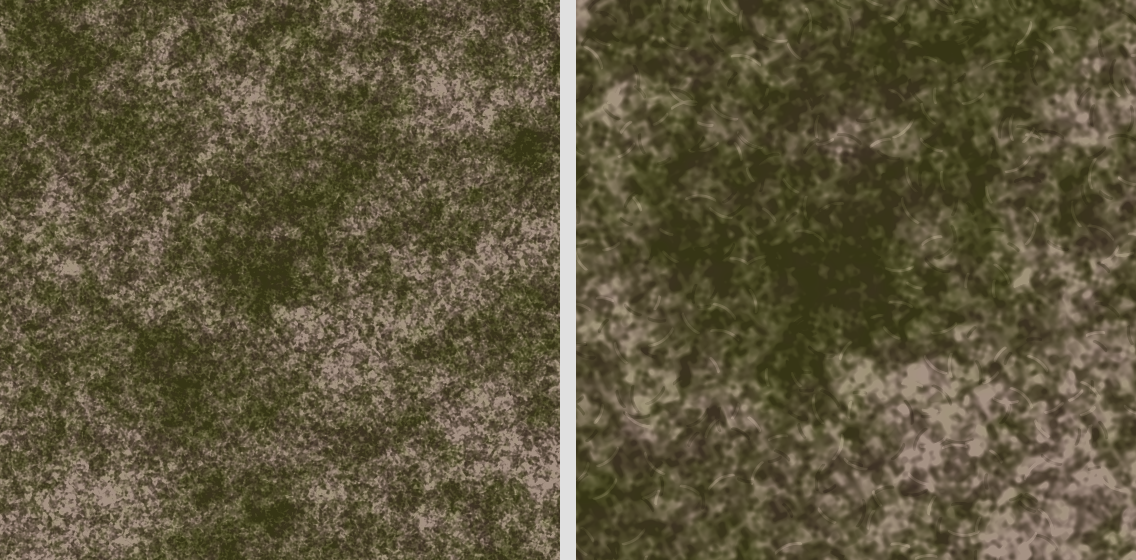
Left: the whole. Right: its middle third, enlarged.
A WebGL 2 fragment shader for this texture:

```glsl
#version 300 es
precision highp float;
// Mossy, weathered ground: tilted dark and pale patches broken into clumps,
// crisp small flecks, fine grain and short dry strands. Layered unit-variance
// noise gives one tone value, which a colour ramp turns into moss or dry earth.
uniform vec2 u_resolution;
out vec4 fragColor;

const float NOISE_DEVIATION = 0.2145;

uint scramble(uint n) {
  n = (n ^ (n >> 16)) * 0x7feb352du;
  n = (n ^ (n >> 15)) * 0x846ca68bu;
  return n ^ (n >> 16);
}

float hash(vec2 cell, float seed) {
  ivec2 c = ivec2(cell);
  uint n = scramble(uint(c.x) + scramble(uint(c.y) + scramble(uint(seed))));
  return float(n >> 8) / 16777216.0;
}

// Value noise scaled to zero mean and about unit deviation.
float noise(vec2 p, float seed) {
  vec2 cell = floor(p);
  vec2 f = fract(p);
  f = f * f * (3.0 - 2.0 * f);
  float low = mix(hash(cell, seed), hash(cell + vec2(1, 0), seed), f.x);
  float high = mix(hash(cell + vec2(0, 1), seed), hash(cell + vec2(1, 1), seed), f.x);
  return (mix(low, high, f.y) - 0.5) / NOISE_DEVIATION;
}

mat2 rotation(float angle) {
  float c = cos(angle), s = sin(angle);
  return mat2(c, -s, s, c);
}

// Octaves of rotated noise, kept at unit deviation.
float layered(vec2 p, int octaves, float gain, float seed) {
  float sum = 0.0, power = 0.0, weight = 1.0;
  for (int i = 0; i < octaves; i++) {
    sum += weight * noise(p, seed + float(i));
    power += weight * weight;
    weight *= gain;
    p = rotation(0.6) * p * 2.03 + 7.3;
  }
  return sum / sqrt(power);
}

// Short thin strands, at most one per grid cell, in random directions.
float strands(vec2 uv, float density, float share, float halfWidth, float seed) {
  vec2 p = uv * density;
  vec2 home = floor(p);
  float pixel = density / min(u_resolution.x, u_resolution.y);
  float cover = 0.0;
  for (int y = -1; y <= 1; y++) {
    for (int x = -1; x <= 1; x++) {
      vec2 cell = home + vec2(x, y);
      vec2 centre = cell + vec2(hash(cell, seed), hash(cell, seed + 1.0));
      vec2 q = rotation(6.2832 * hash(cell, seed + 2.0)) * (p - centre);
      float reach = mix(0.2, 0.5, hash(cell, seed + 3.0));
      q.y += 0.5 * q.x * q.x;
      float d = length(vec2(max(abs(q.x) - reach, 0.0), q.y)) - halfWidth * density;
      float present = step(hash(cell, seed + 4.0), share);
      cover = max(cover, present * (1.0 - smoothstep(-0.5 * pixel, 0.7 * pixel, d)));
    }
  }
  return cover;
}

// Shadowed moss through olive and tan to dry, pale earth.
vec3 groundColor(float tone) {
  vec3 c = mix(vec3(0.23, 0.20, 0.12), vec3(0.30, 0.27, 0.17), smoothstep(-1.7, -0.6, tone));
  c = mix(c, vec3(0.36, 0.33, 0.23), clamp((tone + 0.64) / 0.64, 0.0, 1.0));
  c = mix(c, vec3(0.43, 0.39, 0.29), clamp(tone / 0.57, 0.0, 1.0));
  c = mix(c, vec3(0.52, 0.47, 0.38), clamp((tone - 0.57) / 0.6, 0.0, 1.0));
  return mix(c, vec3(0.63, 0.58, 0.48), clamp((tone - 1.17) / 0.75, 0.0, 1.0));
}

void main() {
  vec2 uv = gl_FragCoord.xy / min(u_resolution.x, u_resolution.y);

  // Broad patches stretched along a rising diagonal, then ragged clumps.
  vec2 slanted = rotation(0.42) * uv * vec2(1.0, 1.7);
  float patches = layered(slanted * 4.5 + 3.0, 3, 0.75, 10.0);
  vec2 warp = 0.004 * vec2(noise(uv * 60.0, 20.0), noise(uv * 60.0, 21.0));
  float clumps = layered((uv + warp) * vec2(22.0, 27.0), 3, 0.8, 30.0);

  // Hard-edged flecks a few thousandths wide, plus finer grain.
  vec2 fine = uv + 0.3 * warp;
  float flecks = layered(fine * 115.0, 2, 0.9, 40.0);
  flecks = 1.25 * clamp(flecks * 1.3, -1.5, 1.5) / 1.3;
  float grain = noise(rotation(0.5) * uv * 310.0, 50.0);

  float fleckWeight = 0.62 + 0.08 * clamp(patches, -1.5, 1.5);
  float tone = 0.42 * patches + 0.40 * clumps + fleckWeight * flecks + 0.42 * grain;
  tone += 0.8 * strands(uv, 58.0, 0.4, 0.0008, 60.0);
  tone -= 0.7 * strands(uv + 0.37, 64.0, 0.35, 0.0009, 70.0);

  // Green moss gathers in the darker patches; dry parts turn warmer.
  float moss = 0.6 * layered(uv * 32.0, 3, 0.9, 80.0) - 0.6 * patches - 0.3 * clumps;
  vec3 color = groundColor(tone);
  color += clamp(moss, -1.8, 1.8) * vec3(-0.010, 0.004, -0.020);
  fragColor = vec4(clamp(color, 0.0, 1.0), 1.0);
}
```
